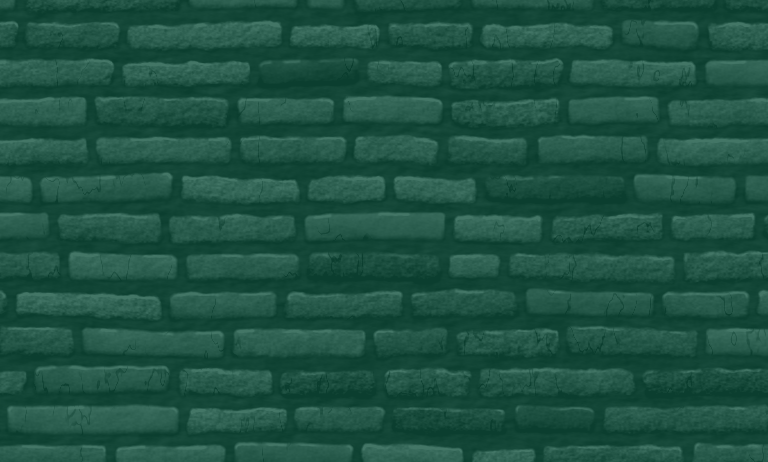
This texture is drawn by a Shadertoy shader. Its source:

```glsl
const float ROWS = 12.0;            // courses over the canvas height
const float ROW_SHIFT = 0.42;       // vertical phase of the courses
const float BRICK_LENGTH = 3.05;    // mean length, in course heights
const float LENGTH_JITTER = 0.62;   // spread of the joint positions
const float JOINT_HALF = 0.13;      // half width of an upright joint
const float BRICK_HALF = 0.345;     // half height of a brick
const float CORNER = 0.13;
const float EDGE_WEAR = 0.13;       // raggedness of the outline
const float EDGE_SOFT = 0.045;
const float GRAIN = 0.55;
const vec3 MORTAR = vec3(0.065, 0.265, 0.205);
const vec3 HIGHLIGHT = vec3(0.24, 0.44, 0.38);

float hash(vec2 p) {
    vec3 q = fract(p.xyx * vec3(0.1031, 0.1030, 0.0973));
    q += dot(q, q.yzx + 33.33);
    return fract((q.x + q.y) * q.z);
}

float noise(vec2 p) {
    vec2 i = floor(p), f = fract(p);
    f = f * f * (3.0 - 2.0 * f);
    return mix(mix(hash(i), hash(i + vec2(1, 0)), f.x),
               mix(hash(i + vec2(0, 1)), hash(i + vec2(1, 1)), f.x), f.y);
}

float fbm(vec2 p) {
    float sum = 0.0, amp = 0.5;
    for (int i = 0; i < 4; i++) {
        sum += amp * noise(p);
        p = mat2(1.6, 1.2, -1.2, 1.6) * p + 7.3;
        amp *= 0.5;
    }
    return sum / 0.9375;
}

// Position of the upright joint to the left of brick i
float joint(float i, float row) {
    return i + LENGTH_JITTER * (hash(vec2(i, row) + 40.0) - 0.5);
}

float roundBox(vec2 p, vec2 halfSize, float r) {
    vec2 q = abs(p) - halfSize + r;
    return length(max(q, 0.0)) + min(max(q.x, q.y), 0.0) - r;
}

// Sideways and downward slope of the surface, lit from the upper left
float relief(vec2 p) {
    return fbm(p) - fbm(p + vec2(-0.25, 0.4));
}

void mainImage(out vec4 fragColor, in vec2 fragCoord) {
    vec2 p = fragCoord / iResolution.y * ROWS + vec2(50.0, ROW_SHIFT);
    p.y += 0.12 * (noise(p * vec2(0.35, 0.8)) - 0.5);

    // Find the brick in its course
    float row = floor(p.y);
    float x = p.x / BRICK_LENGTH + hash(vec2(row, 3.7)) * 9.0;
    float i = floor(x);
    if (x < joint(i, row)) i -= 1.0;
    else if (x > joint(i + 1.0, row)) i += 1.0;
    float left = joint(i, row), right = joint(i + 1.0, row);
    vec2 id = vec2(i, row);
    float shade = hash(id + 11.0), rough = hash(id + 23.0), lean = hash(id + 31.0) - 0.5;

    // Worn outline
    vec2 local = vec2((x - 0.5 * (left + right)) * BRICK_LENGTH, fract(p.y) - 0.5);
    local.y += 0.05 * lean * local.x + 0.06 * (rough - 0.5);
    vec2 halfSize = vec2(0.5 * (right - left) * BRICK_LENGTH - JOINT_HALF,
                         BRICK_HALF - 0.05 * shade * rough);
    vec2 warp = vec2(fbm(p * 3.0), fbm(p * vec2(2.2, 3.5) + 19.0)) - 0.5;
    vec2 worn = local + EDGE_WEAR * (0.6 + rough) * warp;
    float d = roundBox(worn, halfSize, CORNER);
    float body = 1.0 - smoothstep(-EDGE_SOFT, EDGE_SOFT, d);

    // Mortar: streaks and a shadow around each brick
    float streaks = fbm(p * vec2(1.8, 6.0));
    float mortar = 0.02 + 0.30 * (streaks - 0.42) + 0.3 * relief(p * vec2(3.0, 6.0));
    mortar -= 0.14 * (1.0 - smoothstep(0.0, 0.11, d)) * smoothstep(0.3, -0.3, local.y);

    // Brick face: tone, broad stains, pitted grain
    float face = mix(0.36, 0.72, shade);
    if (hash(id + 57.0) < 0.09) face = 0.16;
    face += 0.35 * (fbm(p * vec2(1.3, 2.4) + 5.0) - 0.5);
    face += GRAIN * (0.35 + rough) * relief(p * vec2(5.0, 8.0));
    face += 0.28 * (0.3 + rough) * (noise(p * vec2(17.0, 21.0)) - 0.5);
    face += 0.22 * local.y / BRICK_HALF;

    // Rounded lower edge, and a chipped bright upper edge
    float rim = smoothstep(-0.14, 0.0, d);
    face -= 0.30 * rim * smoothstep(0.15, -0.2, local.y);
    float lip = smoothstep(-0.10, -0.045, d) * smoothstep(0.14, 0.26, local.y);
    face += 0.50 * lip * smoothstep(0.38, 0.62, noise(p * vec2(2.5, 1.0) + 71.0));

    // Sparse, mostly upright cracks
    float vein = abs(fbm(p * vec2(1.7, 0.7) + 90.0) - 0.5);
    float cracked = smoothstep(0.5, 0.65, noise(p * 0.9 + 33.0));
    face -= 0.35 * cracked * (1.0 - smoothstep(0.004, 0.018, vein));

    float tone = clamp(mix(mortar, face, body), -0.12, 1.12);
    fragColor = vec4(mix(MORTAR, HIGHLIGHT, tone), 1.0);
}
```
